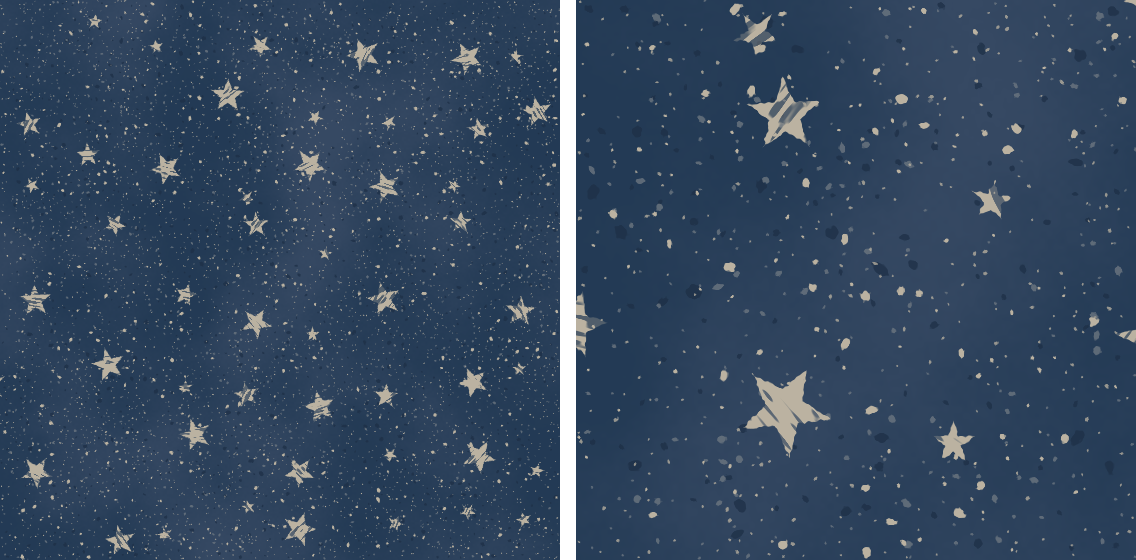
Left, the full canvas; right, a detail of the centre.
Give the GLSL for this pattern, as a Shadertoy shader.

```glsl
// Night-blue mottled cloth with scratched cream stars and scattered paint specks.
#define STAR_GRID 8.0
#define STAR_DENSITY 0.80
#define STAR_INNER 0.43
#define SCRATCH_AMOUNT 0.70
#define SPECK_DENSITY 0.36
#define MOTTLE_SCALE 5.0

const vec3 DEEP_BLUE  = vec3(0.137, 0.228, 0.332);
const vec3 HAZE_BLUE  = vec3(0.212, 0.286, 0.388);
const vec3 DARK_SPECK = vec3(0.115, 0.185, 0.275);
const vec3 GREY_SPECK = vec3(0.42, 0.46, 0.50);
const vec3 CREAM      = vec3(0.735, 0.700, 0.630);
const float TAU = 6.2831853;

vec3 hash3(vec2 p) {
    vec3 q = fract(p.xyx * vec3(0.1031, 0.1030, 0.0973));
    q += dot(q, q.yxz + 33.33);
    return fract((q.xxy + q.yzz) * q.zyx);
}

float noise(vec2 p) {
    vec2 i = floor(p), f = fract(p);
    f = f * f * (3.0 - 2.0 * f);
    float low = mix(hash3(i).x, hash3(i + vec2(1, 0)).x, f.x);
    float high = mix(hash3(i + vec2(0, 1)).x, hash3(i + vec2(1, 1)).x, f.x);
    return mix(low, high, f.y);
}

float fbm(vec2 p) {
    float sum = 0.0, amp = 0.5;
    for (int i = 0; i < 5; i++) {
        sum += amp * noise(p);
        p = mat2(1.6, 1.2, -1.2, 1.6) * p + 17.3;
        amp *= 0.5;
    }
    return sum;
}

mat2 rotation(float a) {
    return mat2(cos(a), -sin(a), sin(a), cos(a));
}

float fillShape(float d, float pixel) {
    return 1.0 - smoothstep(-0.7 * pixel, 0.7 * pixel, d);
}

// Signed distance to a five-pointed star with one tip along +x
float starDistance(vec2 p, float radius) {
    float sector = TAU / 5.0;
    float a = mod(atan(p.y, p.x) + 0.5 * sector, sector) - 0.5 * sector;
    vec2 folded = length(p) * vec2(cos(a), abs(sin(a)));
    vec2 tip = vec2(radius, 0.0);
    vec2 edge = STAR_INNER * radius * vec2(cos(0.5 * sector), sin(0.5 * sector)) - tip;
    return dot(folded - tip, normalize(vec2(edge.y, -edge.x)));
}

// Coverage of one layer of irregular specks, at most one per grid cell
float specks(vec2 p, float grid, float density, vec2 sizes, float seed, float pixel) {
    vec2 cell = floor(p * grid);
    vec3 place = hash3(cell + seed);
    vec3 form = hash3(cell + seed + 71.7);
    float cluster = 0.4 + 1.2 * noise(cell / grid * 11.0 + seed);
    float radius = mix(sizes.x, sizes.y, form.x * form.x * form.x);
    float margin = min(1.5 * radius * grid, 0.45);
    vec2 q = p - (cell + mix(vec2(margin), vec2(1.0 - margin), place.xy)) / grid;
    q = rotation(form.y * TAU) * q;
    q *= vec2(1.0 - 0.25 * form.z, 1.0 + 0.3 * form.z);
    float ragged = (noise(q / radius * 1.6 + cell) - 0.5) * 0.6 * radius;
    return step(place.z, density * cluster) * fillShape(length(q) - radius + ragged, pixel);
}

// Coverage of the scattered stars, worn by directional scratches
float stars(vec2 p, float pixel) {
    float cover = 0.0;
    vec2 home = floor(p * STAR_GRID);
    for (int y = -1; y <= 1; y++)
    for (int x = -1; x <= 1; x++) {
        vec2 cell = home + vec2(x, y);
        vec3 place = hash3(cell + 23.0);
        vec3 form = hash3(cell + 141.0);
        if (place.z > STAR_DENSITY) continue;
        float radius = form.x < 0.36 ? 0.029 : (form.x < 0.60 ? 0.021 : 0.013);
        radius *= 0.92 + 0.16 * form.y;
        vec2 q = p - (cell + mix(vec2(0.15), vec2(0.85), place.xy)) / STAR_GRID;
        float rough = (noise(q * 420.0 + cell * 9.0) - 0.5) * 0.0016;
        float shape = fillShape(starDistance(rotation(form.z * TAU) * q, radius) + rough, pixel);
        vec2 grain = rotation((form.y - 0.5) * 2.4) * q;
        float lines = noise(grain * vec2(75.0, 400.0) + cell * 31.0);
        float wear = noise(q * 75.0 + cell * 13.0);
        float scratch = smoothstep(0.60, 0.76, lines + 0.35 * (wear - 0.5));
        cover = max(cover, shape * (1.0 - SCRATCH_AMOUNT * scratch));
    }
    return cover;
}

void mainImage(out vec4 fragColor, in vec2 fragCoord) {
    float pixel = 1.0 / iResolution.y;
    vec2 p = fragCoord * pixel;

    // Cloudy dye with faint upright streaks and fine grain
    float cloud = fbm(p * MOTTLE_SCALE + 4.0);
    float streak = noise(p * vec2(9.0, 1.8) + 40.0);
    float grain = noise(p * 260.0) - 0.5;
    float haze = smoothstep(0.30, 0.80, 0.75 * cloud + 0.25 * streak + 0.04 * grain);
    vec3 color = mix(DEEP_BLUE, HAZE_BLUE, haze);

    // Paint specks from dark to light
    color = mix(color, DARK_SPECK, 0.75 * specks(p, 48.0, 0.42, vec2(0.0014, 0.0042), 5.0, pixel));
    color = mix(color, GREY_SPECK, 0.80 * specks(p, 80.0, SPECK_DENSITY, vec2(0.0007, 0.0024), 211.0, pixel));
    color = mix(color, CREAM, 0.75 * specks(p, 150.0, 0.13, vec2(0.0006, 0.0012), 307.0, pixel));
    color = mix(color, CREAM, specks(p, 60.0, SPECK_DENSITY, vec2(0.0008, 0.0034), 419.0, pixel));

    color = mix(color, CREAM, stars(p, pixel));
    fragColor = vec4(color, 1.0);
}
```
